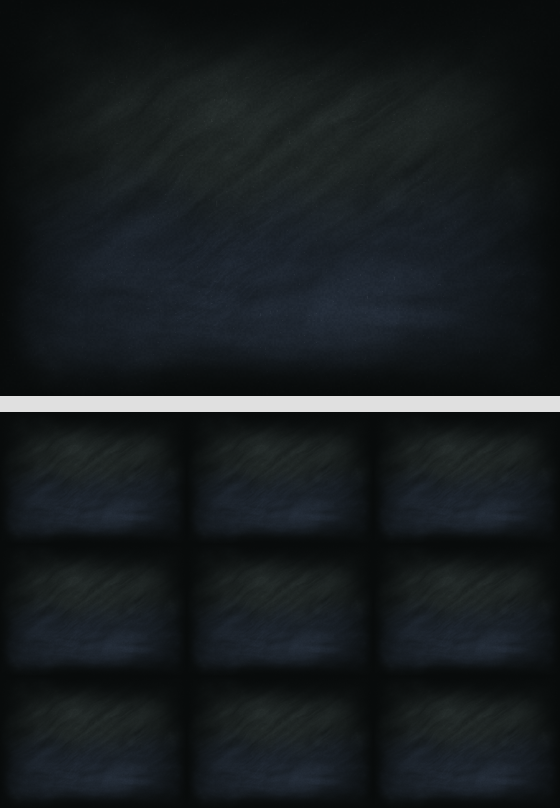
Top, the tile; bottom, the same tile 3 across and 3 down.
A WebGL 1 fragment shader for this texture:

```glsl
precision highp float;

uniform vec2 u_resolution;

const float TAU = 6.2831853;
const vec3 EDGE_DARK = vec3(0.032, 0.043, 0.043);
const vec3 UPPER_SLATE = vec3(0.158, 0.188, 0.184);
const vec3 LOWER_BLUE = vec3(0.138, 0.172, 0.218);

const vec2 CLOUD_CELLS = vec2(5.0, 4.0);
const vec2 SLANT_CELLS = vec2(6.0, 19.0);
const vec2 LEVEL_CELLS = vec2(4.0, 22.0);
const vec2 WISP_CELLS = vec2(9.0, 34.0);
const vec2 GRAIN_CELLS = vec2(340.0, 240.0);
const vec2 SPECK_CELLS = vec2(230.0, 163.0);

const float SIDE_FADE = 0.25;
const float BOTTOM_FADE = 0.20;
const float TOP_FADE = 0.38;
const float BASE_LIGHT = 0.72;
const float CLOUD_CONTRAST = 1.05;
const float STROKE_CONTRAST = 0.50;
const float WISP_LIGHT = 0.12;
const float GRAIN_CONTRAST = 0.020;
const float SPECK_LIGHT = 0.035;
const float WARP = 0.07;

float hash(vec2 p) {
  vec3 q = fract(vec3(p.xyx) * 0.1031);
  q += dot(q, q.yzx + 33.33);
  return fract((q.x + q.y) * q.z);
}

// Value noise that wraps after a whole number of cells
float noise(vec2 uv, vec2 cells, float seed) {
  vec2 p = uv * cells;
  vec2 i = floor(p);
  vec2 f = p - i;
  f = f * f * f * (f * (f * 6.0 - 15.0) + 10.0);
  vec2 a = mod(i, cells) + seed;
  vec2 b = mod(i + 1.0, cells) + seed;
  return mix(mix(hash(a), hash(vec2(b.x, a.y)), f.x),
             mix(hash(vec2(a.x, b.y)), hash(b), f.x), f.y);
}

float fbm(vec2 uv, vec2 cells, float seed) {
  float sum = 0.0;
  float weight = 0.5;
  float total = 0.0;
  for (int octave = 0; octave < 5; octave++) {
    sum += weight * noise(uv, cells, seed);
    total += weight;
    weight *= 0.52;
    cells *= 2.0;
    seed += 17.0;
  }
  return sum / total;
}

// Unit shear keeps the tiling and turns level strokes into rising ones
vec2 slant(vec2 uv) {
  return vec2(uv.x, uv.y - uv.x);
}

// Falls to zero on every edge, so opposite edges meet in the same dark
float vignette(vec2 uv) {
  float side = smoothstep(0.0, SIDE_FADE, min(uv.x, 1.0 - uv.x));
  float bottom = smoothstep(0.0, BOTTOM_FADE, uv.y);
  float top = smoothstep(0.0, TOP_FADE, 1.0 - uv.y);
  return side * bottom * top;
}

void main() {
  vec2 uv = gl_FragCoord.xy / u_resolution;

  // Bend the smears
  vec2 bend = vec2(fbm(uv, CLOUD_CELLS, 11.0), fbm(uv, CLOUD_CELLS, 47.0)) - 0.5;
  vec2 bent = uv + WARP * bend;

  // Cloudy chalk, pulled partly along the slant
  float cloud = mix(fbm(bent, CLOUD_CELLS, 83.0),
                    fbm(slant(bent), CLOUD_CELLS, 131.0), 0.5) - 0.5;

  // Brush strokes: rising above, nearly level below
  float rising = smoothstep(0.15, 0.5, uv.y);
  float stroke = mix(fbm(bent, LEVEL_CELLS, 173.0),
                     fbm(slant(bent), SLANT_CELLS, 211.0), rising) - 0.5;
  float ridge = 1.0 - abs(2.0 * fbm(slant(bent), WISP_CELLS, 257.0) - 1.0);
  float patches = smoothstep(0.45, 0.7, fbm(uv, CLOUD_CELLS, 307.0));
  float wisp = pow(ridge, 9.0) * patches;

  // Light over the board, with an uneven dark border
  float border = pow(vignette(uv), 0.8 - 1.2 * bend.x);
  float light = BASE_LIGHT + CLOUD_CONTRAST * cloud
              + STROKE_CONTRAST * stroke + WISP_LIGHT * wisp;
  light = border * clamp(light, 0.1, 1.2);

  // Blue below, grey-green above, in one full wave
  float blue = smoothstep(0.1, 0.9, 0.5 + 0.5 * sin(TAU * uv.y) + 0.5 * bend.y);
  vec3 color = mix(EDGE_DARK, mix(UPPER_SLATE, LOWER_BLUE, blue), light);

  // Fine grain and chalk dust
  float grain = noise(uv, GRAIN_CELLS, 353.0) - 0.5;
  float speck = smoothstep(0.94, 1.0, noise(uv, SPECK_CELLS, 401.0));
  color += (GRAIN_CONTRAST * grain + SPECK_LIGHT * speck) * (0.25 + light);

  gl_FragColor = vec4(color, 1.0);
}
```
